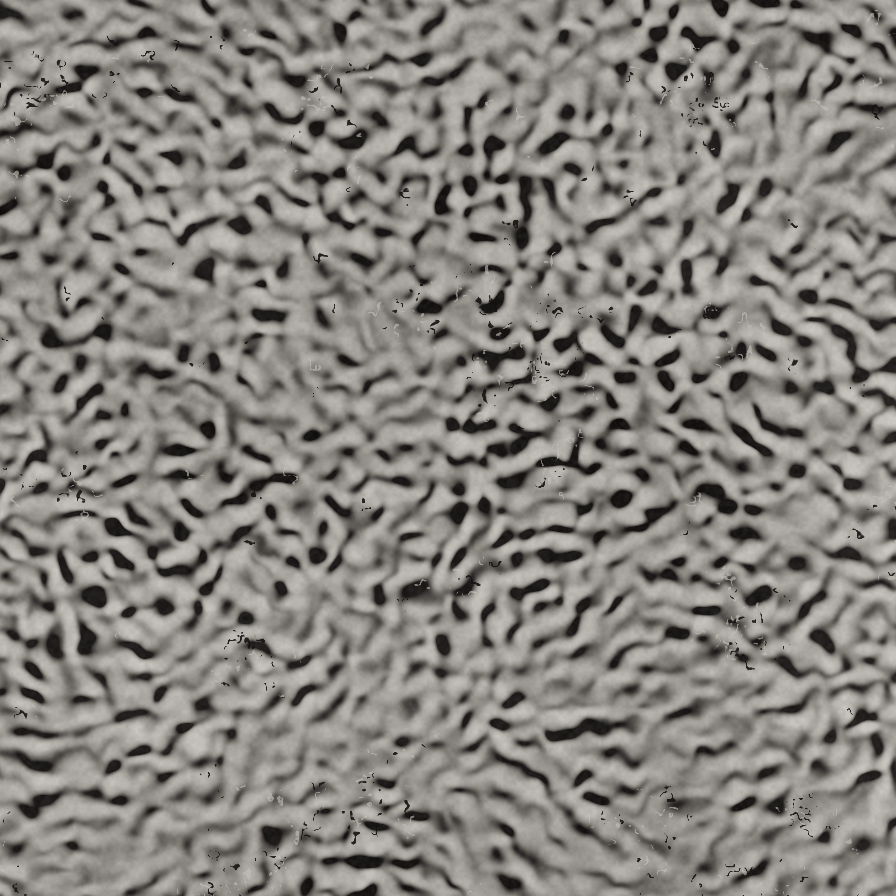
A WebGL 1 fragment shader for this texture:

```glsl
precision highp float;
uniform vec2 u_resolution;

float hash(vec2 p) {
  vec3 q = fract(vec3(p.xyx) * 0.1031);
  q += dot(q, q.yzx + 33.33);
  return fract((q.x + q.y) * q.z);
}

float noise(vec2 p) {
  vec2 i = floor(p), f = fract(p);
  f = f * f * (3.0 - 2.0 * f);
  return mix(mix(hash(i), hash(i + vec2(1.0, 0.0)), f.x),
             mix(hash(i + vec2(0.0, 1.0)), hash(i + vec2(1.0, 1.0)), f.x), f.y);
}

// Sum of scattered wavelets whose heading drifts over the canvas
float wrinkles(vec2 p) {
  vec2 base = floor(p);
  float sum = 0.0;
  for (int y = -1; y <= 1; y++) {
    for (int x = -1; x <= 1; x++) {
      vec2 cell = base + vec2(float(x), float(y));
      float heading = 1.6 + 2.6 * (noise(cell * 0.16 + 31.0) - 0.5);
      float spread = mix(1.0, 3.0, noise(cell * 0.13 + 77.0));
      for (int k = 0; k < 4; k++) {
        vec2 id = cell + 57.0 * float(k) + 11.0;
        vec2 d = p - cell - vec2(hash(id), hash(id + 219.0));
        float angle = heading + spread * (hash(id + 431.0) - 0.5);
        float freq = mix(1.0, 1.65, hash(id + 653.0));
        float along = dot(d, vec2(cos(angle), sin(angle)));
        float fade = exp(-3.5 * dot(d, d)) * smoothstep(1.1, 0.7, length(d));
        sum += fade * cos(6.2832 * (freq * along + hash(id + 877.0)));
      }
    }
  }
  return sum;
}

// Small ragged chips, gathered in loose clusters
float chips(vec2 uv, float seed) {
  vec2 p = uv * 75.0 + 1.6 * (vec2(noise(uv * 170.0), noise(uv * 170.0 + 91.0)) - 0.5);
  vec2 cell = floor(p);
  vec2 d = fract(p) - 0.3 - 0.4 * vec2(hash(cell + seed), hash(cell + seed + 53.0));
  float angle = 6.2832 * hash(cell + seed + 113.0);
  d = mat2(cos(angle), sin(angle), -sin(angle), cos(angle)) * d;
  float cluster = smoothstep(0.6, 0.9, noise(uv * 11.0 + 5.0));
  float present = step(hash(cell + seed + 171.0), 0.006 + 0.16 * cluster);
  float radius = mix(0.13, 0.27, hash(cell + seed + 239.0));
  return present * (1.0 - smoothstep(radius - 0.07, radius + 0.07, length(d * vec2(0.75, 1.2))));
}

void main() {
  vec2 uv = gl_FragCoord.xy / min(u_resolution.x, u_resolution.y);

  // Slightly crumpled wrinkle field with faded patches
  vec2 warp = vec2(noise(uv * 55.0), noise(uv * 55.0 + 47.0)) - 0.5;
  float relief = wrinkles(uv * 23.0 + 0.3 * warp);
  relief *= mix(0.65, 1.45, noise(uv * 5.0 + 13.0));
  relief += 0.35 * (noise(uv * 75.0 + 19.0) - 0.5);

  // Broad pale ridges, narrow dark creases
  float tone = max(0.76 - 0.19 * exp(-0.75 * relief), 0.1);
  tone += 0.05 * (noise(uv * 190.0) - 0.5) + 0.03 * (noise(uv * 360.0) - 0.5);
  tone -= 0.06 * (noise(uv * 4.0 + 63.0) - 0.5);

  tone = mix(tone, 0.76, 0.6 * chips(uv + 0.004, 300.0));
  tone = mix(tone, 0.07, 0.9 * chips(uv, 0.0));

  vec3 warmGrey = vec3(tone + 0.012, tone, tone - 0.022 * smoothstep(0.1, 0.4, tone));
  gl_FragColor = vec4(clamp(warmGrey, 0.0, 1.0), 1.0);
}
```
